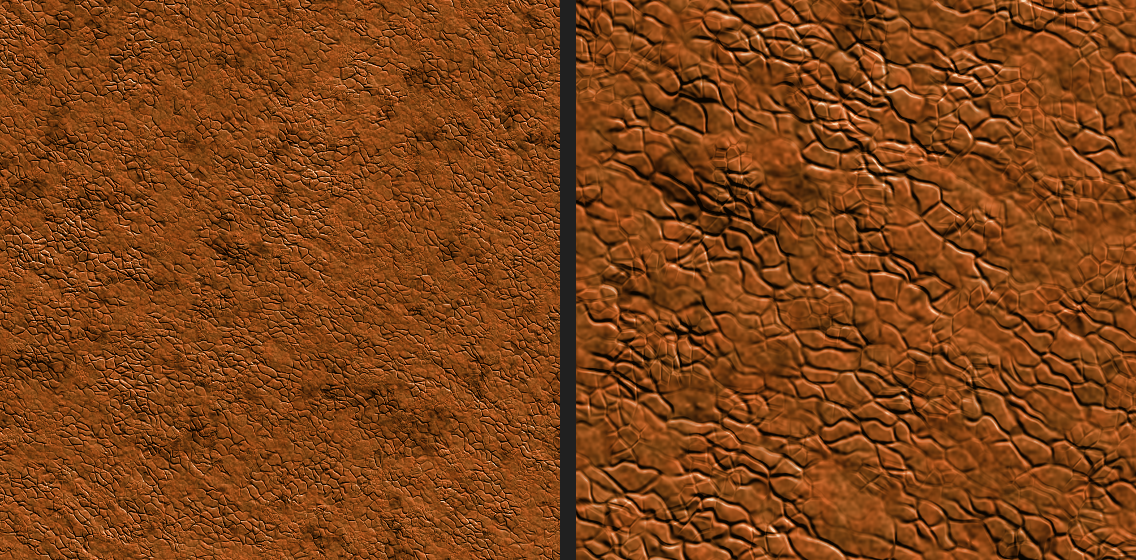
Left, the full canvas; right, a detail of the centre.
A Shadertoy shader for this texture:

```glsl
// Tanned leather: ragged, stretched Voronoi pebbles follow a bending diagonal flow.
// Broken creases, wrinkles, fine cracks and pores form a height that is lit as a
// sharp emboss. The tone is coloured by a ramp from near-black brown to pale tan.

const vec2  LIGHT_DIR     = vec2(0.40, 0.92);
const float EMBOSS_STEP   = 0.0011;              // half the emboss width
const float RELIEF        = 0.37;                // shading contrast
const float BASE_TONE     = 0.555;
const float FLOW_ANGLE    = -0.62;               // radians, falling to the right
const float FLOW_BEND     = 0.045;
const vec2  PEBBLE_COUNT  = vec2(50.0, 86.0);    // along and across the flow
const vec2  WRINKLE_COUNT = vec2(17.0, 52.0);
const vec2  CRACK_COUNT   = vec2(100.0, 112.0);
const float PORE_COUNT    = 190.0;
const float SPECK_COUNT   = 430.0;
const float CREASE_WIDTH  = 0.27;
const float CREASE_SHADE  = 0.13;
const float STAIN_SHADE   = 0.26;

const int STOPS = 8;
const float RAMP_TONE[STOPS] = float[](0.0, 0.13, 0.32, 0.47, 0.62, 0.78, 0.93, 1.20);
const vec3 RAMP_COLOR[STOPS] = vec3[](
    vec3(0.04, 0.02, 0.00), vec3(0.13, 0.06, 0.01),
    vec3(0.32, 0.16, 0.04), vec3(0.47, 0.24, 0.06),
    vec3(0.62, 0.32, 0.11), vec3(0.79, 0.42, 0.19),
    vec3(0.82, 0.51, 0.32), vec3(0.98, 0.86, 0.72));

vec2 hash22(vec2 p) {
    vec3 q = fract(p.xyx * vec3(0.1031, 0.1030, 0.0973));
    q += dot(q, q.yzx + 33.33);
    return fract((q.xx + q.yz) * q.zy);
}

// Smooth noise with two independent channels.
vec2 noise2(vec2 p) {
    vec2 cell = floor(p), f = fract(p);
    f = f * f * (3.0 - 2.0 * f);
    vec2 low  = mix(hash22(cell), hash22(cell + vec2(1, 0)), f.x);
    vec2 high = mix(hash22(cell + vec2(0, 1)), hash22(cell + vec2(1, 1)), f.x);
    return mix(low, high, f.y);
}

float noise(vec2 p) { return noise2(p).x; }

float fbm(vec2 p) {
    float sum = 0.0, weight = 0.53;
    for (int i = 0; i < 4; i++) {
        sum += weight * noise(p);
        p = mat2(1.6, 1.2, -1.2, 1.6) * p + 17.3;
        weight *= 0.5;
    }
    return sum;
}

// Distances to the nearest and second nearest scattered points.
vec2 voronoi(vec2 p) {
    vec2 cell = floor(p), f = fract(p);
    vec2 nearest = vec2(8.0);
    for (int y = -1; y <= 1; y++)
    for (int x = -1; x <= 1; x++) {
        vec2 offset = vec2(x, y);
        float d = length(offset + hash22(cell + offset) - f);
        nearest = d < nearest.x ? vec2(d, nearest.x) : vec2(nearest.x, min(nearest.y, d));
    }
    return nearest;
}

// Rotates the canvas along the grain, bends it and roughens its lines.
vec2 flowCoords(vec2 p) {
    p += FLOW_BEND * (noise2(p * 4.5 + 3.7) - 0.5)
       + 0.010 * (noise2(p * 36.0 + 9.1) - 0.5)
       + 0.0065 * (noise2(p * 115.0 + 5.3) - 0.5);
    float c = cos(FLOW_ANGLE), s = sin(FLOW_ANGLE);
    return vec2(c * p.x + s * p.y, c * p.y - s * p.x) + 5.0;
}

// Surface height in x, crease mask in y.
vec2 leather(vec2 p) {
    vec2 flow = flowCoords(p);
    vec2 pebble = voronoi(flow * PEBBLE_COUNT);
    vec2 crack = voronoi(p * CRACK_COUNT + 2.0 * noise2(p * 22.0));

    // Creases fade in and out along their length.
    float depth = mix(0.15, 1.25, smoothstep(0.25, 0.70, noise(flow * vec2(40.0, 62.0))));
    float crackDepth = smoothstep(0.40, 0.75, noise(p * 47.0 + 31.0));
    float crease = depth * (1.0 - smoothstep(0.0, CREASE_WIDTH, pebble.y - pebble.x));

    float height = -crease - 0.6 * pebble.x * pebble.x;
    height += 0.60 * crackDepth * smoothstep(0.0, 0.22, crack.y - crack.x);
    height += 1.9 * noise(flow * WRINKLE_COUNT);
    height += 0.55 * noise(p * PORE_COUNT);
    height += 0.30 * noise(p * PORE_COUNT * 1.9 + 13.0);
    return vec2(height, crease);
}

vec3 leatherColor(float tone) {
    vec3 color = RAMP_COLOR[0];
    for (int i = 1; i < STOPS; i++) {
        float blend = (tone - RAMP_TONE[i - 1]) / (RAMP_TONE[i] - RAMP_TONE[i - 1]);
        color = mix(color, RAMP_COLOR[i], clamp(blend, 0.0, 1.0));
    }
    return color;
}

void mainImage(out vec4 fragColor, in vec2 fragCoord) {
    vec2 p = fragCoord / iResolution.y;

    // Emboss: slopes that face the light brighten, the others darken.
    vec2 toLight = normalize(LIGHT_DIR) * EMBOSS_STEP;
    vec2 behind = leather(p - toLight);
    vec2 ahead  = leather(p + toLight);
    float strength = RELIEF * mix(0.75, 1.25, noise(p * 9.0 + 12.0));
    float tone = BASE_TONE + strength * (behind.x - ahead.x);
    tone -= CREASE_SHADE * 0.5 * (behind.y + ahead.y);

    // Faint wear, small ragged stains and fine specks.
    float stain = smoothstep(0.60, 0.74, fbm(p * 20.0 + 21.0));
    tone += 0.08 * (fbm(p * 3.5 + 7.0) - 0.5);
    tone -= STAIN_SHADE * stain * noise(p * 130.0);
    tone += 0.18 * (noise(p * SPECK_COUNT) - 0.5);

    // Patches of slightly redder dye.
    vec3 color = leatherColor(tone);
    float dye = noise(p * 110.0 + 50.0) - 0.5;
    color *= 1.0 + dye * vec3(0.10, -0.06, -0.18);
    fragColor = vec4(clamp(color, 0.0, 1.0), 1.0);
}
```
